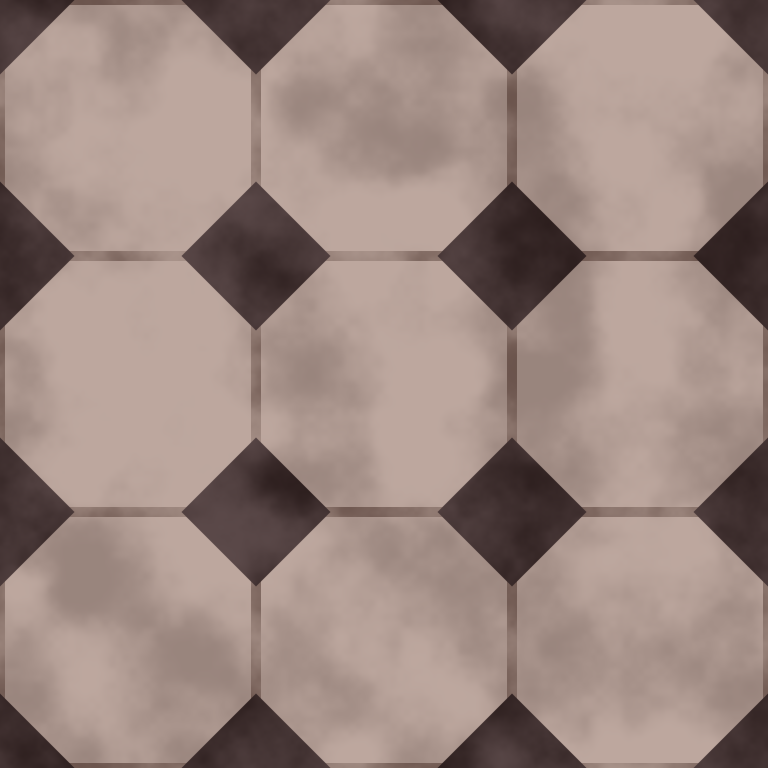
Write a Shadertoy shader that draws this pattern.

```glsl
// Octagon-and-dot floor: pale clipped squares with dark diamonds at the corners
// and thin grout along the straight sides. Distances to a square lattice give
// the shapes; wrapping fractal noise clouds each material so the floor tiles.

const float REPEATS = 3.0;
const float DIAMOND_RADIUS = 0.291;    // half diagonal, in cells
const float GROUT_HALF_WIDTH = 0.0195; // in cells

float hash(vec2 cell, float seed) {
    uvec3 v = uvec3(ivec3(cell, seed)) * uvec3(1597u, 3571u, 7919u);
    uint h = (v.x ^ (v.y << 8) ^ (v.z << 16)) * 73471u;
    h = (h ^ (h >> 15)) * 29573u;
    h = (h ^ (h >> 13)) * 51749u;
    h ^= h >> 16;
    return float(h & 65535u) / 65535.0;
}

// Value noise that wraps after a whole number of cells
float wrapNoise(vec2 p, float period, float seed) {
    vec2 i = floor(p);
    vec2 f = p - i;
    f = f * f * f * (f * (f * 6.0 - 15.0) + 10.0);
    vec2 a = mod(i, period);
    vec2 b = mod(i + 1.0, period);
    float low = mix(hash(a, seed), hash(vec2(b.x, a.y), seed), f.x);
    float high = mix(hash(vec2(a.x, b.y), seed), hash(b, seed), f.x);
    return mix(low, high, f.y);
}

// Cloudy sum of octaves over the unit square, from 0 to 1
float clouds(vec2 uv, float period, float seed) {
    float sum = 0.0, total = 0.0, weight = 0.5;
    for (int octave = 0; octave < 5; octave++) {
        vec2 shift = vec2(0.37, 0.71) * (float(octave) + seed);
        sum += weight * wrapNoise(uv * period + shift, period, seed + float(octave));
        total += weight;
        weight *= 0.5;
        period *= 2.0;
    }
    return sum / total;
}

// Antialiased coverage of a signed distance, positive inside
float coverage(float inside, float pixel) {
    return clamp(inside / pixel + 0.5, 0.0, 1.0);
}

vec3 stain(vec3 worn, vec3 clean, float low, float high, float n) {
    return mix(worn, clean, smoothstep(low, high, n));
}

void mainImage(out vec4 fragColor, in vec2 fragCoord) {
    vec2 uv = fragCoord / iResolution.xy;
    vec2 p = uv * REPEATS;
    float pixel = REPEATS / min(iResolution.x, iResolution.y);

    // Nearest lattice corner and the offset from it
    vec2 corner = round(p);
    vec2 q = abs(p - corner);
    float diamond = (DIAMOND_RADIUS - q.x - q.y) * inversesqrt(2.0);
    float grout = GROUT_HALF_WIDTH - min(q.x, q.y);

    // Shared stains, with a small tone shift for each piece
    float cloud = clouds(uv, 7.0, 3.0);
    float fine = clouds(uv, 14.0, 11.0);
    float tileTone = hash(mod(floor(p), REPEATS), 21.0) - 0.5;
    float diamondTone = hash(mod(corner, REPEATS), 29.0) - 0.5;

    vec3 tileColor = stain(vec3(0.60, 0.52, 0.49), vec3(0.74, 0.655, 0.62),
                           0.18, 0.66, cloud + 0.04 * tileTone);
    vec3 groutColor = stain(vec3(0.42, 0.33, 0.30), vec3(0.67, 0.585, 0.55),
                            0.22, 0.76, mix(cloud, fine, 0.45));
    vec3 diamondColor = stain(vec3(0.17, 0.115, 0.112), vec3(0.355, 0.285, 0.285),
                              0.22, 0.78, mix(cloud, fine, 0.35) + 0.16 * diamondTone);

    // Layers: tile, grout, diamond
    vec3 color = mix(tileColor, groutColor, coverage(grout, pixel));
    color = mix(color, diamondColor, coverage(diamond, pixel));
    fragColor = vec4(color, 1.0);
}
```
